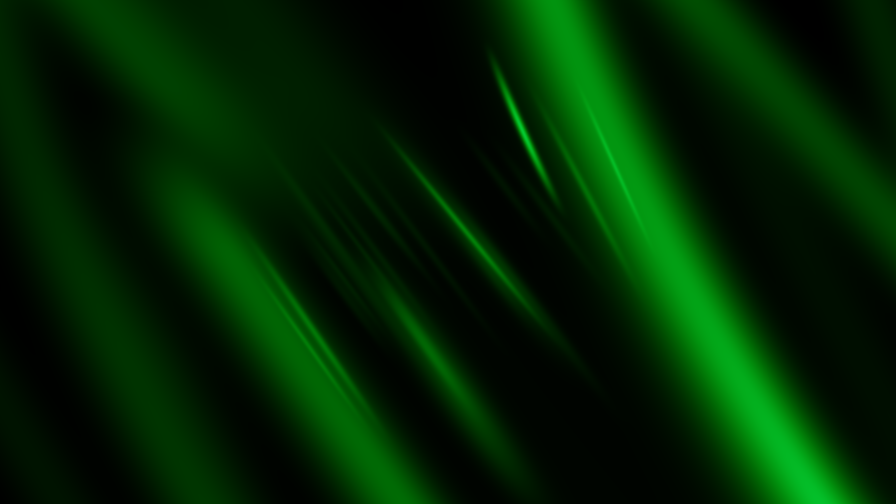
Write a Shadertoy shader that draws this background.

```glsl
// Slanted green light beams and thin glints drifting over black.
#define BLACK_POINT 0.008
#define MAIN_GAIN 0.53
#define BAND_GAIN 0.92
#define GLINT_GAIN 1.0
#define FIBRE_COUNT 18
#define FIBRE_GAIN 0.06
#define FIBRE_SLOPE 0.75

float hash(float n) {
    return fract(sin(n * 91.37) * 4375.85);
}

// Soft streak through a (upper) and b (lower); width is left and right spread.
float beam(vec2 p, vec2 a, vec2 b, vec2 width, float bend) {
    float t = (a.y - p.y) / (a.y - b.y);
    float d = p.x - mix(a.x, b.x, t) + bend * 4.0 * t * (1.0 - t);
    float w = d < 0.0 ? width.x : width.y;
    return exp(-d * d / (w * w));
}

// Streak that swells from nothing at a and dies away at b.
float glint(vec2 p, vec2 a, vec2 b, float width, float bend) {
    float t = clamp((a.y - p.y) / (a.y - b.y), 0.0, 1.0);
    float swell = sin(3.14159 * t);
    return beam(p, a, b, vec2(width), bend) * swell * swell;
}

// Wide, out-of-focus bands behind the main beam.
float softBands(vec2 p) {
    float leftBand = beam(p, vec2(0.347, 0.653), vec2(0.80, 0.0), vec2(0.105, 0.08), 0.0);
    float g = (0.46 - 0.08 * p.y) * leftBand * (1.0 - smoothstep(0.48, 0.82, p.y));
    float upperLeft = beam(p, vec2(0.18, 1.0), vec2(0.52, 0.62), vec2(0.11, 0.15), 0.0);
    g += 0.27 * upperLeft * smoothstep(0.42, 0.85, p.y);
    float upperMiddle = beam(p, vec2(0.48, 1.0), vec2(0.72, 0.68), vec2(0.13), 0.0);
    g += 0.10 * upperMiddle * smoothstep(0.45, 0.85, p.y);
    g += 0.17 * beam(p, vec2(-0.01, 0.9), vec2(0.36, 0.05), vec2(0.09, 0.085), 0.03);
    float lowerLeft = beam(p, vec2(0.20, 0.52), vec2(0.46, 0.0), vec2(0.10, 0.085), 0.0);
    g += 0.10 * lowerLeft * (1.0 - smoothstep(0.25, 0.75, p.y));
    g += 0.09 * beam(p, vec2(0.0, 0.2), vec2(0.12, 0.0), vec2(0.08), 0.0);
    g += 0.29 * beam(p, vec2(1.39, 1.0), vec2(1.78, 0.55), vec2(0.095, 0.085), 0.0);
    g += 0.15 * beam(p, vec2(1.73, 1.0), vec2(1.80, 0.8), vec2(0.07), 0.0);
    g += 0.07 * beam(p, vec2(1.70, 0.3), vec2(1.86, 0.0), vec2(0.09), 0.0);
    g += 0.03 * beam(p, vec2(0.66, 0.7), vec2(1.15, 0.0), vec2(0.25), 0.0);
    return g;
}

// Dominant beam, brightening toward its lower end.
float mainBeam(vec2 p) {
    float down = 1.0 - p.y;
    vec2 spread = vec2(0.10 + 0.02 * down, 0.08 + 0.015 * down);
    float g = beam(p, vec2(1.10, 1.0), vec2(1.63, 0.0), spread, 0.035);
    float halo = beam(p, vec2(1.06, 1.0), vec2(1.56, 0.0), vec2(0.17, 0.12), 0.035);
    float core = beam(p, vec2(1.10, 1.0), vec2(1.635, 0.0), vec2(0.06), 0.035);
    return g * (MAIN_GAIN + 0.10 * down * down) + 0.06 * halo + 0.09 * core * down * down;
}

// Narrow highlights in focus.
float glints(vec2 p) {
    float g = 0.72 * glint(p, vec2(0.96, 0.93), vec2(1.13, 0.55), 0.009, 0.008);
    g += 0.30 * glint(p, vec2(0.72, 0.79), vec2(1.13, 0.29), 0.008, 0.0);
    g += 0.16 * glint(p, vec2(0.70, 0.83), vec2(1.19, 0.20), 0.032, 0.0);
    g += 0.25 * glint(p, vec2(0.68, 0.57), vec2(1.13, -0.10), 0.046, 0.005);
    g += 0.09 * glint(p, vec2(0.70, 0.54), vec2(0.98, 0.12), 0.014, 0.005);
    g += 0.24 * glint(p, vec2(0.46, 0.58), vec2(0.79, 0.10), 0.009, 0.0);
    g += 0.14 * glint(p, vec2(0.48, 0.50), vec2(0.75, 0.12), 0.006, 0.0);
    g += 0.18 * glint(p, vec2(1.03, 0.87), vec2(1.29, 0.38), 0.008, 0.0);
    g += 0.16 * glint(p, vec2(1.13, 0.87), vec2(1.31, 0.47), 0.005, 0.0);
    return g;
}

// Faint scattered fibres across the dark centre.
float fibres(vec2 p) {
    float g = 0.0;
    for (int i = 0; i < FIBRE_COUNT; i++) {
        float k = float(i) + 1.0;
        vec2 top = vec2(0.46 + 0.50 * hash(k), 0.55 + 0.27 * hash(k + 31.0));
        float drop = 0.25 + 0.25 * hash(k + 67.0);
        vec2 end = top + drop * vec2(FIBRE_SLOPE, -1.0);
        g += glint(p, top, end, 0.005 + 0.010 * hash(k + 89.0), 0.0);
    }
    return g * FIBRE_GAIN;
}

void mainImage(out vec4 fragColor, in vec2 fragCoord) {
    vec2 p = fragCoord / iResolution.y;
    p.x += 0.5 * (16.0 / 9.0 - iResolution.x / iResolution.y);

    float light = BAND_GAIN * softBands(p) + mainBeam(p);
    light += GLINT_GAIN * glints(p) + fibres(p);
    light = clamp(light - BLACK_POINT, 0.0, 0.85);

    // Strong light leans from pure green toward emerald.
    float glow = pow(light, 4.0);
    fragColor = vec4(0.05 * glow, light, 0.52 * glow, 1.0);
}
```
